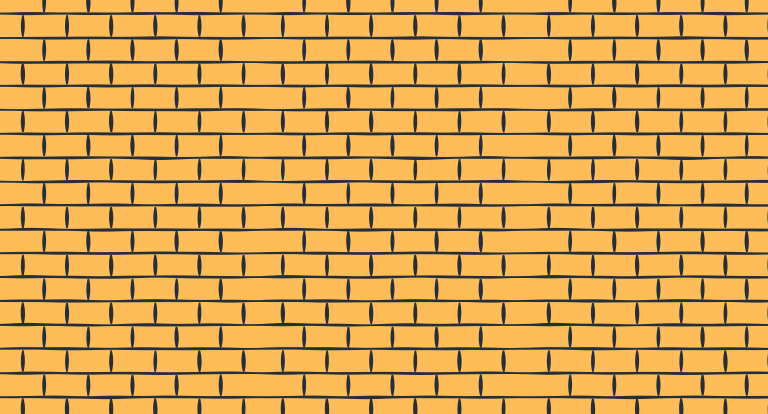
Give the GLSL for this pattern, as a WebGL 1 fragment shader.

```glsl
precision highp float;
// Ochre running-bond brick wall with uneven hand-inked mortar lines.

uniform vec2 u_resolution;

float hash(vec2 p) {
  vec3 q = fract(vec3(p.xyx) * 0.1031);
  q += dot(q, q.yzx + 33.33);
  return fract((q.x + q.y) * q.z);
}

// Gradient noise along x that wraps every `period` cells, one strand per seed.
float strandNoise(float x, float period, float seed) {
  float cell = floor(x);
  float f = x - cell;
  float g0 = hash(vec2(mod(cell, period), seed)) * 2.0 - 1.0;
  float g1 = hash(vec2(mod(cell + 1.0, period), seed)) * 2.0 - 1.0;
  float s = f * f * f * (f * (f * 6.0 - 15.0) + 10.0);
  return 2.0 * mix(g0 * f, g1 * (f - 1.0), s);
}

// Horizontal mortar: a stroke of wavering height and thickness.
float bedJoint(float x, float y) {
  float line = floor(y + 0.5);
  float seed = line + 40.0;
  float along = x / 10.985;
  float drift = 0.04 * (hash(vec2(seed, 7.0)) - 0.5)
              + 0.025 * strandNoise(along * 4.0, 4.0, seed);
  float seam = abs(fract(along + 0.5) - 0.5);
  float halfWidth = 0.055 + 0.02 * strandNoise(along * 6.0, 6.0, seed + 50.0)
                  - 0.014 * (1.0 - smoothstep(0.0, 0.12, seam));
  return abs(y - line - drift) - halfWidth;
}

// Vertical mortar: spindles, five or six to a panel on alternate courses.
float headJoint(float x, float y) {
  float course = floor(y);
  float odd = mod(course, 2.0);
  float first = mix(0.955, 1.845, odd);
  float index = clamp(floor((x - first) / 1.844 + 0.5), 0.0, 5.0 - odd);
  float vary = hash(vec2(index + 3.0, course + 60.0)) - 0.5;
  float v = y - course - 0.5;
  float dx = x - first - index * 1.844 - 0.03 * vary * v;
  float halfWidth = (0.084 + 0.014 * vary) * (1.0 - 3.2 * v * v);
  return max(abs(dx) - halfWidth, abs(v) - 0.45);
}

void main() {
  // One unit is one course high; y runs down from the first bed joint.
  float courses = 17.293;
  float pixel = courses / u_resolution.y;
  float x = gl_FragCoord.x * pixel;
  float y = courses - gl_FragCoord.y * pixel - 0.585;

  // Panels repeat across, every second one set slightly to the left.
  float panel = floor(x / 10.985);
  x += 0.125 * mod(panel, 2.0) - panel * 10.985;

  float d = min(bedJoint(x, y), headJoint(x, y));
  float ink = clamp(0.5 - d / pixel, 0.0, 1.0);
  vec3 brick = vec3(1.0, 0.74, 0.35);
  vec3 mortar = vec3(0.15, 0.18, 0.22);
  gl_FragColor = vec4(mix(brick, mortar, ink), 1.0);
}
```
